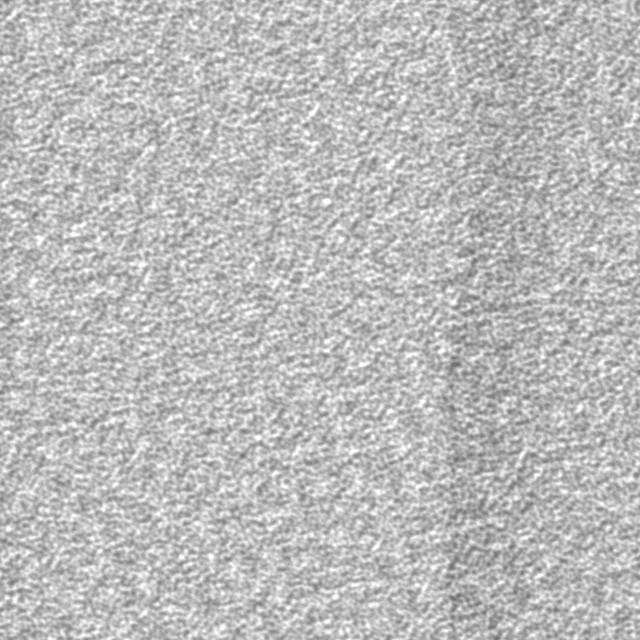
Give the GLSL for this texture, as a WebGL 2 fragment shader.

```glsl
#version 300 es
precision highp float;
// Pale grey, finely pebbled surface with a soft vertical crease on the right.
// Gradient noise is embossed from above, mixed with finer grain and broad
// clumps, then shaded by a crease that is sharp below and fades out above.

#define BASE_TONE 0.747
#define CONTRAST 0.096
#define SKEW 0.055
#define RELIEF_SCALE vec2(76.0, 98.0)
#define GRAIN_SCALE vec2(125.0, 142.0)
#define CLUMP_SCALE vec2(36.0, 48.0)
#define LIGHT_OFFSET vec2(-0.16, 0.42)
#define CREASE_X 0.705
#define CREASE_DEPTH 0.065
#define LINE_DEPTH 0.075

uniform vec2 u_resolution;
out vec4 fragColor;

float hash(vec2 p) {
    return fract(sin(dot(p, vec2(127.1, 311.7))) * 43758.5453);
}

// Dot product of a cell corner's random unit gradient with the offset to it
float cornerSlope(vec2 cell, vec2 offset) {
    float angle = 6.28318 * hash(cell);
    return dot(vec2(cos(angle), sin(angle)), offset);
}

float gradientNoise(vec2 p) {
    vec2 i = floor(p), f = p - i;
    vec2 w = f * f * f * (f * (f * 6.0 - 15.0) + 10.0);
    vec2 e = vec2(1.0, 0.0);
    float low = mix(cornerSlope(i, f), cornerSlope(i + e, f - e), w.x);
    float high = mix(cornerSlope(i + e.yx, f - e.yx),
                     cornerSlope(i + e.xx, f - e.xx), w.x);
    return mix(low, high, w.y);
}

vec2 rotate(vec2 p, float angle) {
    float c = cos(angle), s = sin(angle);
    return vec2(c * p.x - s * p.y, s * p.x + c * p.y);
}

// Pebbled detail with roughly zero mean and unit deviation
float pebbles(vec2 uv) {
    vec2 p = rotate(uv, -0.15) * RELIEF_SCALE;
    float relief = gradientNoise(p) - gradientNoise(p + LIGHT_OFFSET);
    float grain = gradientNoise(rotate(uv, 0.45) * GRAIN_SCALE + 17.3);
    float clump = gradientNoise(rotate(uv, -0.3) * CLUMP_SCALE + 41.7);
    float s = 2.3 * relief + 2.8 * grain + 2.0 * clump;
    return s + SKEW * (s * s - 1.0);
}

// Darkening by the crease, its right-hand falloff and the left border
float shade(vec2 uv) {
    float rise = smoothstep(0.35, 1.0, uv.y);
    float wobble = 0.008 * gradientNoise(vec2(3.0, uv.y * 28.0));
    float d = uv.x - CREASE_X - 0.03 * rise - wobble;
    float softness = mix(0.008, 0.06, rise);
    float band = smoothstep(-softness, softness, d)
               * mix(1.0, 0.25, smoothstep(0.03, 0.22, d));
    float line = exp(-d * d / 0.00006) * (1.0 - smoothstep(0.35, 0.65, uv.y));
    float border = 1.0 - smoothstep(0.0, 0.04, uv.x);
    return CREASE_DEPTH * band + LINE_DEPTH * line + 0.03 * border;
}

void main() {
    vec2 uv = gl_FragCoord.xy / u_resolution;
    float tone = BASE_TONE + CONTRAST * pebbles(uv) - shade(uv);
    fragColor = vec4(vec3(clamp(tone, 0.0, 1.0)), 1.0);
}
```
